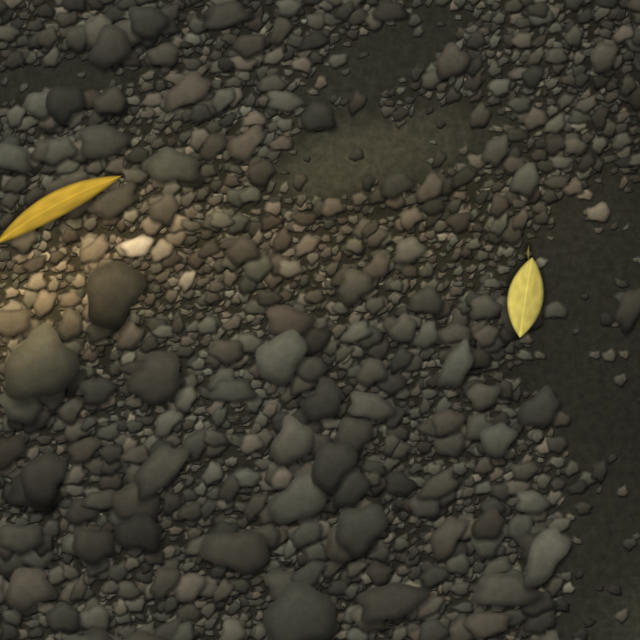
Give the GLSL for this texture, as a WebGL 2 fragment shader.

```glsl
#version 300 es
precision highp float;

uniform vec2 u_resolution;
out vec4 fragColor;

const float PI = 3.14159;
const float EDGE = 0.0022;

vec3 hash3(vec2 p) {
  vec3 q = fract(vec3(p.xyx) * vec3(0.1031, 0.1030, 0.0973));
  q += dot(q, q.yxz + 33.33);
  return fract((q.xxy + q.yzz) * q.zyx);
}

vec2 rotate(vec2 p, float angle) {
  float c = cos(angle), s = sin(angle);
  return vec2(c * p.x + s * p.y, c * p.y - s * p.x);
}

float cornerSlope(vec2 cell, vec2 offset) {
  float angle = 2.0 * PI * hash3(cell + 57.0).x;
  return dot(vec2(cos(angle), sin(angle)), offset);
}

float gradientNoise(vec2 p) {
  vec2 i = floor(p), f = fract(p);
  vec2 u = f * f * f * (f * (f * 6.0 - 15.0) + 10.0);
  vec2 e = vec2(1.0, 0.0);
  return mix(mix(cornerSlope(i, f), cornerSlope(i + e, f - e), u.x),
             mix(cornerSlope(i + e.yx, f - e.yx), cornerSlope(i + 1.0, f - 1.0), u.x), u.y);
}

float blob(vec2 p, vec2 center, vec2 radius, float angle) {
  vec2 q = rotate(p - center, angle) / radius;
  return exp(-dot(q, q));
}

// Bare, silty ground between the gravel
float siltMask(vec2 p) {
  float s = blob(p, vec2(0.60, 0.76), vec2(0.20, 0.065), 0.22);
  s += blob(p, vec2(0.99, 0.50), vec2(0.20, 0.24), 0.0);
  s += blob(p, vec2(0.61, 0.92), vec2(0.17, 0.055), 0.5);
  s += blob(p, vec2(1.0, 0.08), vec2(0.14, 0.20), -0.3);
  s += blob(p, vec2(0.06, 0.875), vec2(0.16, 0.03), 0.15);
  return smoothstep(0.25, 0.65, s + 0.22 * gradientNoise(p * 11.0));
}

// Share of large stones
float coarseness(vec2 p) {
  return clamp(smoothstep(0.62, 0.42, p.y) + blob(p, vec2(0.15, 0.87), vec2(0.25, 0.16), 0.0), 0.12, 1.0);
}

// Normalised radius of a rounded, uneven stone: 1 at its rim
float stoneRadius(vec2 q, float seed) {
  vec2 a = pow(abs(q) + 0.0001, vec2(2.5));
  float turn = atan(q.y, q.x + 0.00001);
  float uneven = 0.10 * sin(3.0 * turn + 40.0 * seed) + 0.07 * sin(5.0 * turn + 90.0 * seed);
  return pow(a.x + a.y, 0.4) * (1.0 + uneven);
}

vec3 drawStone(vec3 under, vec2 offset, vec2 size, float angle, vec3 color, float seed) {
  vec2 q = rotate(offset, angle) / size;
  float r = stoneRadius(q, seed);
  vec2 shadowQ = rotate(offset + vec2(-0.12, 0.22) * size.y, angle) / size;
  float shadow = smoothstep(1.2, 0.8, stoneRadius(shadowQ, seed));
  float mask = smoothstep(EDGE, -EDGE, (r - 1.0) * size.y);
  float slope = dot(offset / size.x, vec2(-0.35, 0.94));
  float light = 0.95 + 0.32 * slope - 0.26 * smoothstep(0.55, 1.05, r);
  return mix(under * (1.0 - 0.45 * shadow), color * light, mask);
}

vec3 drawGravel(vec3 color, vec2 p, float scale, float density, float large) {
  vec2 home = floor(p * scale);
  for (int k = 0; k < 9; k++) {
    vec2 cell = home + vec2(k % 3 - 1, k / 3 - 1);
    vec3 place = hash3(cell + scale * 7.0);
    vec3 form = hash3(cell + scale * 13.0 + 91.0);
    vec3 look = hash3(cell + scale * 19.0 + 37.0);
    vec2 center = (cell + 0.15 + 0.7 * place.xy) / scale;
    float chance = density * mix(1.0, coarseness(center), large) * (1.0 - 0.93 * siltMask(center));
    if (place.z > chance) continue;
    float halfLength = mix(0.34, 0.60, form.x) / scale;
    vec2 size = halfLength * vec2(1.0, mix(0.50, 0.85, form.y));
    float tone = mix(0.72, 1.28, look.x) + 0.45 * smoothstep(0.90, 1.0, look.y) * (1.0 - 0.6 * large);
    vec3 tint = mix(vec3(0.285, 0.285, 0.245), vec3(0.325, 0.300, 0.255), look.z);
    color = drawStone(color, p - center, size, 0.45 + 1.5 * (form.z - 0.5), tint * tone, form.x);
  }
  return color;
}

vec3 drawLeaf(vec3 under, vec2 p, vec2 base, vec2 tip, float width, float bend, vec3 color) {
  vec2 axis = tip - base;
  float len = length(axis);
  vec2 along = axis / len;
  float t = dot(p - base, along) / len;
  float side = dot(p - base, vec2(-along.y, along.x)) - bend * 4.0 * t * (1.0 - t);
  float halfWidth = width * pow(max(sin(PI * clamp(t, 0.0, 1.0)), 0.0), 0.75);
  float d = abs(side) - halfWidth + 0.003;
  float rib = smoothstep(0.003, 0.0, abs(side));
  float shade = 0.94 + 0.16 * side / width + 0.10 * rib + 0.12 * gradientNoise(vec2(t * 9.0, side * 120.0));
  shade -= 0.22 * smoothstep(-0.006, 0.0, d);
  under *= 1.0 - 0.4 * smoothstep(0.012, -0.002, d) * step(0.0, t) * step(t, 1.0);
  return mix(under, color * shade, smoothstep(EDGE, -EDGE, d));
}

void main() {
  vec2 p = gl_FragCoord.xy / u_resolution;
  float grain = gradientNoise(p * 75.0) + 0.6 * gradientNoise(p * 160.0);

  // Ground
  float paleSilt = blob(p, vec2(0.57, 0.76), vec2(0.16, 0.06), 0.25) + 0.6 * blob(p, vec2(1.0, 0.03), vec2(0.1, 0.07), 0.3);
  vec3 silt = mix(vec3(0.185, 0.182, 0.150), vec3(0.285, 0.275, 0.220), paleSilt);
  vec3 color = mix(vec3(0.165, 0.158, 0.125), silt, siltMask(p)) * (1.0 + 0.12 * grain);

  // Gravel, from grit to cobbles
  vec2 warped = p + 0.003 * vec2(gradientNoise(p * 38.0), gradientNoise(p * 38.0 + 17.0));
  for (int i = 0; i < 6; i++) {
    float level = float(i) / 5.0;
    color = drawGravel(color, warped, 66.0 * pow(0.69, float(i)), mix(0.92, 0.34, level), smoothstep(0.3, 0.8, level));
  }
  color = drawStone(color, p - vec2(0.215, 0.615), vec2(0.024, 0.015), 0.3, vec3(0.60, 0.58, 0.52), 0.4);
  color *= 1.0 + 0.07 * grain;

  // Warm sunlight and soft shade
  float sun = blob(p, vec2(0.06, 0.53), vec2(0.24, 0.09), 0.65);
  float glow = blob(p, vec2(0.42, 0.62), vec2(0.48, 0.12), 0.12);
  color *= 1.0 + sun * vec3(0.85, 0.70, 0.46) + glow * vec3(0.26, 0.19, 0.10);
  color *= 0.96 + 0.16 * gradientNoise(p * 4.0) - 0.10 * smoothstep(0.7, 1.0, p.x);

  // Fallen leaves
  color = drawLeaf(color, p, vec2(-0.012, 0.615), vec2(0.195, 0.727), 0.023, 0.010, vec3(0.78, 0.63, 0.22));
  color = drawLeaf(color, p, vec2(0.828, 0.585), vec2(0.827, 0.622), 0.005, 0.002, vec3(0.60, 0.52, 0.26));
  color = drawLeaf(color, p, vec2(0.812, 0.470), vec2(0.832, 0.600), 0.031, 0.001, vec3(0.82, 0.75, 0.38));
  fragColor = vec4(clamp(color, 0.0, 1.0), 1.0);
}
```
